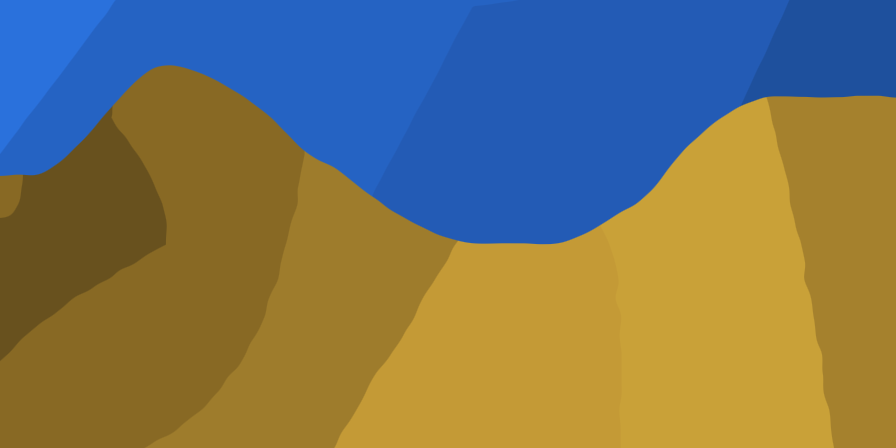
Give the GLSL for this background, as a Shadertoy shader.

```glsl
// Flat-colour dunes under a banded blue sky. The ridge is a sum of smooth
// steps; slanted lines split the sky and curves split the sand into facets.
// Value noise makes the cut edges slightly uneven.

float hash(vec2 cell) {
    vec3 h = fract(vec3(cell.xyx) * 0.1031);
    h += dot(h, h.yzx + 33.33);
    return fract((h.x + h.y) * h.z);
}

float noise(vec2 p) {
    vec2 cell = floor(p);
    vec2 f = fract(p);
    f = f * f * (3.0 - 2.0 * f);
    return mix(mix(hash(cell), hash(cell + vec2(1, 0)), f.x),
               mix(hash(cell + vec2(0, 1)), hash(cell + vec2(1, 1)), f.x), f.y);
}

float bump(float x, float centre, float width) {
    float t = (x - centre) / width;
    return exp(-t * t);
}

// Antialiased coverage of the region where dist is negative
float cover(float dist) {
    return clamp(0.5 - dist / max(fwidth(dist), 1e-5), 0.0, 1.0);
}

float ridgeHeight(float x) {
    return 0.609
        + 0.253 * smoothstep(0.065, 0.391, x)
        - 0.406 * smoothstep(0.333, 1.081, x)
        + 0.328 * smoothstep(1.224, 1.732, x)
        - 0.016 * bump(x, 0.677, 0.055)
        - 0.022 * bump(x, 1.445, 0.060);
}

// Bands from right to left, each laid over the one before
vec3 skyColor(float x, float depth) {
    vec3 color = vec3(0.118, 0.314, 0.616);
    color = mix(color, vec3(0.138, 0.358, 0.710), cover(x - 1.763 + 0.467 * depth));
    float cap = 0.09 * (1.0 - smoothstep(0.0, 0.016, depth));
    color = mix(color, vec3(0.146, 0.388, 0.764), cover(x - 1.0625 + 0.53 * depth - cap));
    return mix(color, vec3(0.165, 0.443, 0.863), cover(x - 0.26 + 0.757 * depth));
}

// Facets from right to left, then the dark hollow and its lit corner
vec3 sandColor(float x, float depth) {
    vec3 color = vec3(0.647, 0.506, 0.176);

    float s = (depth - 0.221) / 0.779;
    float edge = 1.708 + 0.154 * s + 0.013 * sin(3.1416 * s);
    color = mix(color, vec3(0.788, 0.631, 0.220), cover(x - edge));

    edge = 1.385 - 0.05 * exp((0.503 - depth) / 0.078);
    color = mix(color, vec3(0.769, 0.604, 0.212), cover(x - edge));

    edge = 1.021 - 0.595 * (depth - 0.536);
    color = mix(color, vec3(0.620, 0.486, 0.172), cover(x - edge));

    s = max((depth - 0.349) / 0.651, 0.0);
    edge = 0.685 - 0.156 * s - 0.208 * pow(s, 5.0);
    vec3 brown = vec3(0.533, 0.412, 0.143);
    color = mix(color, brown, cover(x - edge));

    float side = x - 0.247 - 0.12 * sin(1.5708 * clamp((depth - 0.26) / 0.247, 0.0, 1.0));
    float base = depth - 0.802 + 0.88 * x - 0.5 * x * x;
    color = mix(color, vec3(0.408, 0.318, 0.116), cover(max(side, base)));

    float corner = length(vec2(x / 0.055, (depth - 0.39) / 0.099)) - 1.0;
    return mix(color, brown, cover(corner));
}

void mainImage(out vec4 fragColor, in vec2 fragCoord) {
    // x spans 0..2 and y spans 0..1
    vec2 p = fragCoord / iResolution.xy * vec2(2.0, 1.0);
    vec2 wobble = vec2(noise(p * 24.0), noise(p * 24.0 + 57.0)) - 0.5;

    vec2 skyPos = p + 0.003 * wobble;
    vec2 sandPos = p + 0.012 * wobble;
    vec3 sky = skyColor(skyPos.x, 1.0 - skyPos.y);
    vec3 sand = sandColor(sandPos.x, 1.0 - sandPos.y);

    float ridge = ridgeHeight(p.x) + 0.005 * wobble.y;
    fragColor = vec4(mix(sky, sand, cover(p.y - ridge)), 1.0);
}
```
